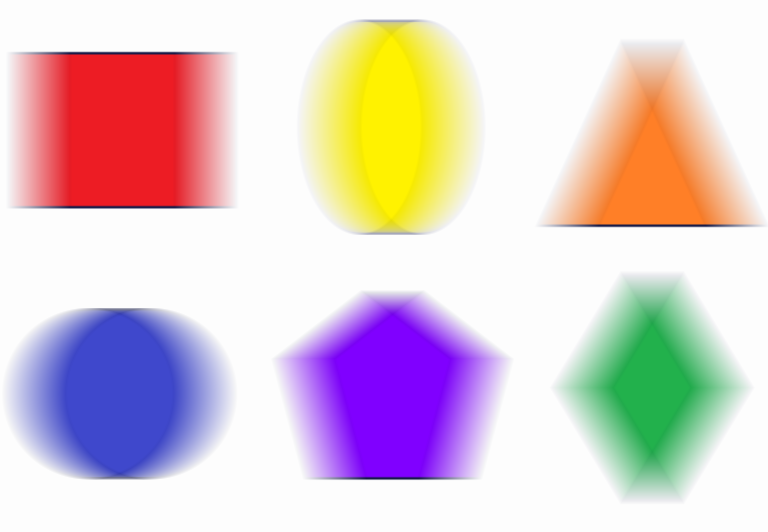
Write a WebGL 1 fragment shader that draws this background.

```glsl
precision highp float;

uniform vec2 u_resolution;

// Lengths are in units of the canvas height
const float BLUR = 0.0603;
const float STROKE = 0.0045;

const vec3 PAPER = vec3(0.993);
const vec3 NAVY = vec3(0.08, 0.10, 0.28);
const vec3 RED = vec3(0.929, 0.110, 0.141);
const vec3 YELLOW = vec3(1.0, 0.949, 0.0);
const vec3 ORANGE = vec3(1.0, 0.498, 0.153);
const vec3 BLUE = vec3(0.247, 0.282, 0.800);
const vec3 VIOLET = vec3(0.502, 0.0, 1.0);
const vec3 GREEN = vec3(0.133, 0.694, 0.298);

// Half widths at height y, as vec2(outside the stroke, inside the stroke)
vec2 sideSpan(float y, vec2 a, vec2 b) {
  float slope = (b.x - a.x) / (b.y - a.y);
  float halfWidth = a.x + slope * (y - a.y);
  return vec2(halfWidth, halfWidth - STROKE * sqrt(1.0 + slope * slope));
}

float ellipseHalf(float y, vec2 radii) {
  float t = y / radii.y;
  return radii.x * sqrt(max(1.0 - t * t, 0.0));
}

vec2 ellipseSpan(float y, vec2 radii) {
  return vec2(ellipseHalf(y, radii), ellipseHalf(y, radii - STROKE));
}

// Share of a horizontal blur window that lies within the span
float blurredSpan(float x, float halfWidth) {
  float overlap = min(x + BLUR, halfWidth) - max(x - BLUR, -halfWidth);
  return clamp(overlap / (2.0 * BLUR), 0.0, 1.0);
}

float band(float y, float low, float high, float soft) {
  return smoothstep(low - soft, low + soft, y)
       * (1.0 - smoothstep(high - soft, high + soft, y));
}

// Lays a blurred, outlined shape between two heights over the base colour
vec3 paint(vec3 base, vec2 p, vec2 span, vec2 ends, vec3 fill, float soft) {
  float outer = blurredSpan(p.x, span.x) * band(p.y, ends.x, ends.y, soft);
  float inner = blurredSpan(p.x, span.y)
              * band(p.y, ends.x + STROKE, ends.y - STROKE, soft);
  inner = min(inner, outer);
  return base * (1.0 - outer) + NAVY * (outer - inner) + fill * inner;
}

vec3 paintEllipse(vec3 base, vec2 p, vec2 radii, vec3 fill, float soft) {
  vec2 ends = vec2(-radii.y, radii.y);
  return paint(base, p, ellipseSpan(p.y, radii), ends, fill, soft);
}

vec3 paintBox(vec3 base, vec2 p, vec2 size, vec3 fill, float soft) {
  vec2 span = vec2(size.x, size.x - STROKE);
  return paint(base, p, span, vec2(-size.y, size.y), fill, soft);
}

vec3 paintTriangle(vec3 base, vec2 p, vec2 size, vec3 fill, float soft) {
  vec2 span = sideSpan(p.y, vec2(size.x, 0.0), vec2(0.0, size.y));
  return paint(base, p, span, vec2(0.0, size.y), fill, soft);
}

vec3 paintPentagon(vec3 base, vec2 p, float foot, vec2 shoulder, float top,
                   vec3 fill, float soft) {
  vec2 lower = sideSpan(p.y, vec2(foot, 0.0), shoulder);
  vec2 upper = sideSpan(p.y, shoulder, vec2(0.0, top));
  return paint(base, p, min(lower, upper), vec2(0.0, top), fill, soft);
}

vec3 paintDiamond(vec3 base, vec2 p, vec2 size, vec3 fill, float soft) {
  vec2 span = sideSpan(abs(p.y), vec2(size.x, 0.0), vec2(0.0, size.y));
  return paint(base, p, span, vec2(-size.y, size.y), fill, soft);
}

void main() {
  vec2 p = gl_FragCoord.xy / u_resolution.y;
  float soft = max(0.0022, 0.75 / u_resolution.y);
  vec3 color = PAPER;

  // Upper row
  color = paintBox(color, p - vec2(0.2300, 0.7552), vec2(0.159, 0.147), RED, soft);
  color = paintEllipse(color, p - vec2(0.7354, 0.7608), vec2(0.1186, 0.2034), YELLOW, soft);
  color = paintTriangle(color, p - vec2(1.226, 0.5735), vec2(0.162, 0.355), ORANGE, soft);

  // Lower row
  color = paintEllipse(color, p - vec2(0.225, 0.2599), vec2(0.162), BLUE, soft);
  color = paintPentagon(color, p - vec2(0.738, 0.0985), 0.1092,
                        vec2(0.1695, 0.227), 0.357, VIOLET, soft);
  color = paintDiamond(color, p - vec2(1.226, 0.2712), vec2(0.1337, 0.2203), GREEN, soft);

  gl_FragColor = vec4(color, 1.0);
}
```
